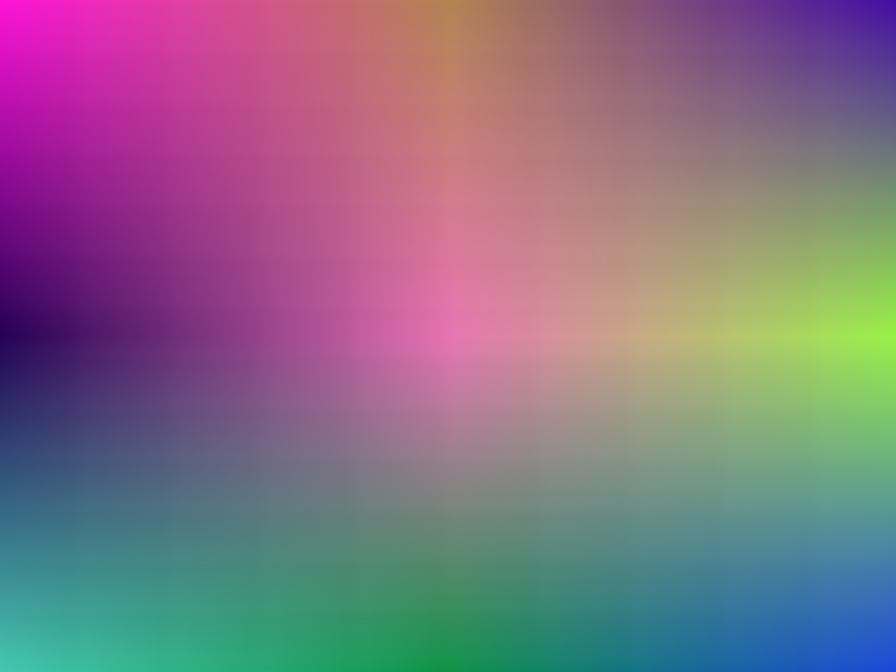
Write a Shadertoy shader that draws this background.

```glsl
// Soft gradient mesh: nine colours blended over a 3 by 3 grid, with a faint woven grain.

// Blends left, middle and right colours along one row, creased at the centre.
vec3 rowBlend(vec3 left, vec3 middle, vec3 right, float x) {
    return x < 0.5 ? mix(left, middle, 2.0 * x) : mix(middle, right, 2.0 * x - 1.0);
}

// Layered sines crossing as fine threads.
float weave(vec2 uv) {
    float threads = 0.0;
    for (int i = 1; i <= 3; i++) {
        float layer = float(i);
        threads += (sin(uv.x * 61.0 * layer + layer) + sin(uv.y * 83.0 * layer - layer)) / layer;
    }
    return threads;
}

void mainImage(out vec4 fragColor, in vec2 fragCoord) {
    vec2 uv = fragCoord / iResolution.xy;

    // Rows of the mesh
    vec3 bottom = rowBlend(vec3(0.27, 0.78, 0.69), vec3(0.06, 0.58, 0.28), vec3(0.11, 0.28, 0.86), uv.x);
    vec3 centre = rowBlend(vec3(0.14, 0.00, 0.33), vec3(0.91, 0.45, 0.70), vec3(0.60, 0.95, 0.28), uv.x);
    vec3 top = rowBlend(vec3(1.00, 0.07, 0.85), vec3(0.70, 0.52, 0.32), vec3(0.27, 0.05, 0.65), uv.x);

    // Vertical blend
    vec3 color = rowBlend(bottom, centre, top, uv.y);

    // Faint grain
    color += 0.0025 * weave(uv);

    fragColor = vec4(clamp(color, 0.0, 1.0), 1.0);
}
```
